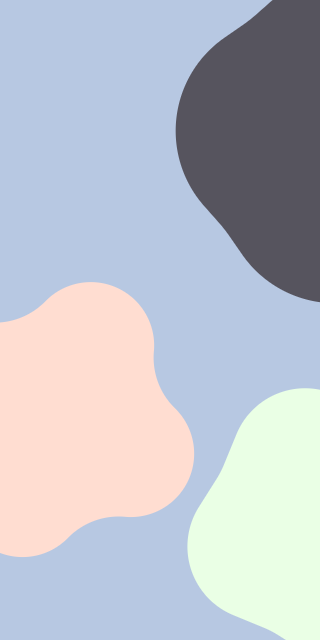
This background is drawn by a Shadertoy shader. Its source:

```glsl
const vec3 BLUE  = vec3(0.718, 0.785, 0.886);
const vec3 PINK  = vec3(1.000, 0.867, 0.820);
const vec3 SLATE = vec3(0.337, 0.329, 0.369);
const vec3 MINT  = vec3(0.918, 1.000, 0.898);

// Lengths are in canvas widths, angles in radians
struct Blob {
    vec2 center;
    float angle;        // rotation of the whole shape
    float halfSide;     // half the spacing of neighbouring lobes
    float lobeRadius;
    float pinch;        // inward tilt of the flanks between lobes
    float filletRadius; // rounding of the waist
};

const Blob PINK_BLOB  = Blob(vec2(0.1771, 0.6888), 0.354, 0.1803, 0.1980, 0.4450, 0.2214);
const Blob MINT_BLOB  = Blob(vec2(1.0169, 0.3555), 1.094, 0.1480, 0.2318, 0.0865, 0.3100);
const Blob SLATE_BLOB = Blob(vec2(1.0677, 1.5711), 0.665, 0.1172, 0.3542, 0.0590, 0.4700);

// Signed distance to four round lobes joined by tangent flanks and concave waists
float blobDistance(vec2 p, Blob b) {
    // Fold the plane into one eighth, with the waist on the y axis
    vec2 axis = vec2(cos(b.angle), sin(b.angle));
    p -= b.center;
    vec2 q = abs(vec2(dot(p, axis), dot(p, vec2(-axis.y, axis.x))));
    q = vec2(min(q.x, q.y), max(q.x, q.y) - b.halfSide);

    vec2 fromLobe = q - vec2(b.halfSide, 0.0);
    vec2 normal = vec2(-sin(b.pinch), cos(b.pinch));
    vec2 tangent = vec2(-normal.y, normal.x);
    float along = dot(fromLobe, tangent);

    // The fillet centre lies on the y axis, tangent to the flank
    float filletY = (b.lobeRadius + b.filletRadius + b.halfSide * normal.x) / normal.y;
    float flankLength = max(0.0, dot(vec2(-b.halfSide, filletY), tangent));

    if (along < 0.0) return length(fromLobe) - b.lobeRadius;
    if (along > flankLength) return b.filletRadius - length(q - vec2(0.0, filletY));
    return dot(fromLobe, normal) - b.lobeRadius;
}

// Antialiased coverage of a blob
float coverage(vec2 p, Blob b) {
    return clamp(0.5 - blobDistance(p, b) * iResolution.x, 0.0, 1.0);
}

void mainImage(out vec4 fragColor, in vec2 fragCoord) {
    vec2 p = fragCoord / iResolution.x;

    vec3 color = BLUE;
    color = mix(color, SLATE, coverage(p, SLATE_BLOB));
    color = mix(color, PINK, coverage(p, PINK_BLOB));
    color = mix(color, MINT, coverage(p, MINT_BLOB));

    fragColor = vec4(color, 1.0);
}
```
